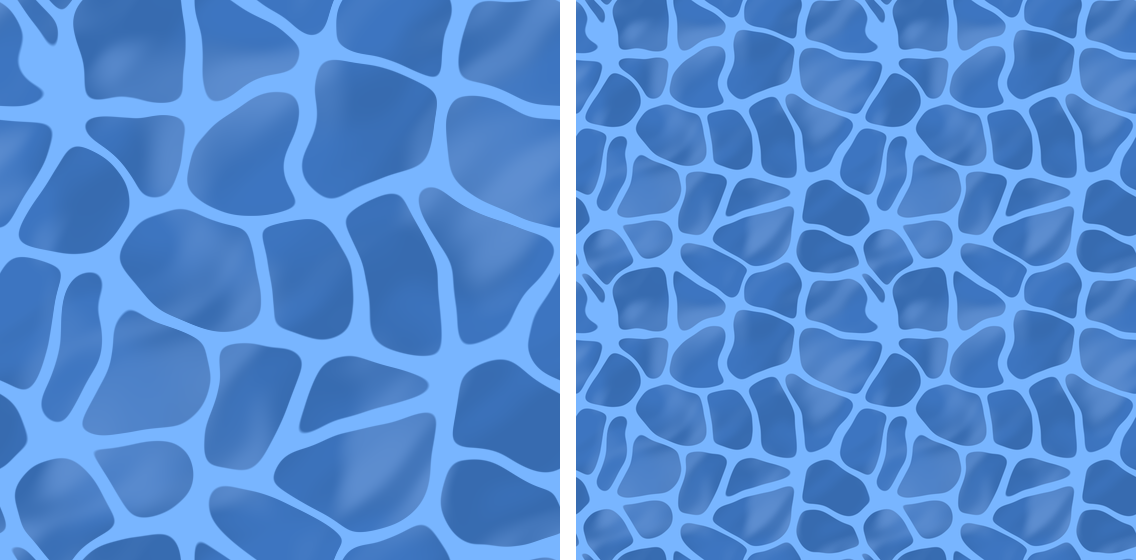
Left, the tile; right, the same tile 2 across and 2 down.
This pattern is drawn by a Shadertoy shader. Its source:

```glsl
// Tiling pool water: a bright web of rounded caustic cells over softly mottled blue.

const vec3 WEB_COLOR    = vec3(0.47, 0.71, 1.00);
const vec3 SHADOW_COLOR = vec3(0.215, 0.42, 0.69);
const vec3 BODY_COLOR   = vec3(0.24, 0.46, 0.755);
const vec3 HAZE_COLOR   = vec3(0.37, 0.56, 0.82);

const float GRID         = 5.0;    // cell sites per side
const float JITTER       = 0.9;    // scatter of the sites
const float SIZE_SPREAD  = 0.3;    // difference between large and small cells
const float ROUNDING     = 0.065;  // corner softness, in cells
const float WEB_WIDTH    = 0.057;  // half width of the strands, in cells
const float WIDTH_SPREAD = 0.04;   // change of that width along the web
const float BEND         = 0.34;   // broad warp, in cells
const float RIPPLE       = 0.09;   // fine warp, in cells
const float EDGE         = 0.0015; // edge softness, in canvas units

vec2 hash22(vec2 p) {
    vec3 q = fract(p.xyx * vec3(0.1031, 0.1030, 0.0973));
    q += dot(q, q.yzx + 33.33);
    return fract((q.xx + q.yz) * q.zy);
}

// Hash of a lattice point, repeating after "period" points.
vec2 wrappedHash(vec2 lattice, vec2 period, float seed) {
    return hash22(floor(mod(lattice + 0.5, period)) + seed * 17.0 + 5.0);
}

// Two independent channels of smooth value noise that tile over the unit square.
vec2 tileNoise(vec2 uv, vec2 period, float seed) {
    vec2 p = uv * period;
    vec2 i = floor(p);
    vec2 f = p - i;
    f = f * f * f * (f * (f * 6.0 - 15.0) + 10.0);
    vec2 a = wrappedHash(i, period, seed);
    vec2 b = wrappedHash(i + vec2(1, 0), period, seed);
    vec2 c = wrappedHash(i + vec2(0, 1), period, seed);
    vec2 d = wrappedHash(i + vec2(1, 1), period, seed);
    return mix(mix(a, b, f.x), mix(c, d, f.x), f.y);
}

// Site of a cell: position in xy, weight in z.
vec3 cellSite(vec2 cell) {
    vec2 offset = wrappedHash(cell, vec2(GRID), 1.0) - 0.5;
    float weight = wrappedHash(cell, vec2(GRID), 2.0).x;
    return vec3(cell + 0.5 + JITTER * offset, SIZE_SPREAD * weight);
}

float powerDistance(vec2 p, vec3 site) {
    vec2 r = p - site.xy;
    return dot(r, r) - site.z;
}

// Smoothed distance to the border of the weighted Voronoi cell around p.
float borderDistance(vec2 p) {
    vec2 home = floor(p);
    vec3 nearest = vec3(0.0);
    float best = 1e5;
    for (int y = -2; y <= 2; y++)
    for (int x = -2; x <= 2; x++) {
        vec3 site = cellSite(home + vec2(x, y));
        float d = powerDistance(p, site);
        if (d < best) { best = d; nearest = site; }
    }
    // A soft minimum over all neighbours rounds the corners.
    float sum = 1e-9;
    for (int y = -2; y <= 2; y++)
    for (int x = -2; x <= 2; x++) {
        vec3 site = cellSite(home + vec2(x, y));
        float gap = length(site.xy - nearest.xy);
        if (gap > 0.001) {
            float d = 0.5 * (powerDistance(p, site) - best) / gap;
            sum += exp(-d / ROUNDING);
        }
    }
    return -ROUNDING * log(sum);
}

// Mottled colour seen inside the cells.
vec3 waterColor(vec2 uv) {
    vec2 drift = uv + 0.06 * (tileNoise(uv, vec2(6), 3.0) - 0.5);
    vec2 slanted = vec2(drift.x - drift.y, drift.y);
    float depth = 0.6 * tileNoise(drift, vec2(6, 5), 4.0).x
                + 0.4 * tileNoise(slanted, vec2(11, 7), 5.0).x;
    float haze = 0.6 * tileNoise(drift, vec2(9, 6), 6.0).y
               + 0.4 * tileNoise(slanted, vec2(12, 7), 7.0).y;
    vec3 color = mix(SHADOW_COLOR, BODY_COLOR, smoothstep(0.28, 0.70, depth));
    return mix(color, HAZE_COLOR, smoothstep(0.42, 0.98, haze));
}

void mainImage(out vec4 fragColor, in vec2 fragCoord) {
    vec2 uv = fragCoord / iResolution.xy;

    // Warped cell space
    vec2 p = uv * GRID;
    p += BEND * (tileNoise(uv, vec2(6), 8.0) - 0.5);
    p += RIPPLE * (tileNoise(uv, vec2(13), 9.0) - 0.5);

    // Strands of light
    float halfWidth = WEB_WIDTH + WIDTH_SPREAD * (tileNoise(uv, vec2(7), 10.0).x - 0.5);
    float inside = (borderDistance(p) - halfWidth) / GRID;
    vec3 color = mix(WEB_COLOR, waterColor(uv), smoothstep(-EDGE, EDGE, inside));

    fragColor = vec4(color, 1.0);
}
```
